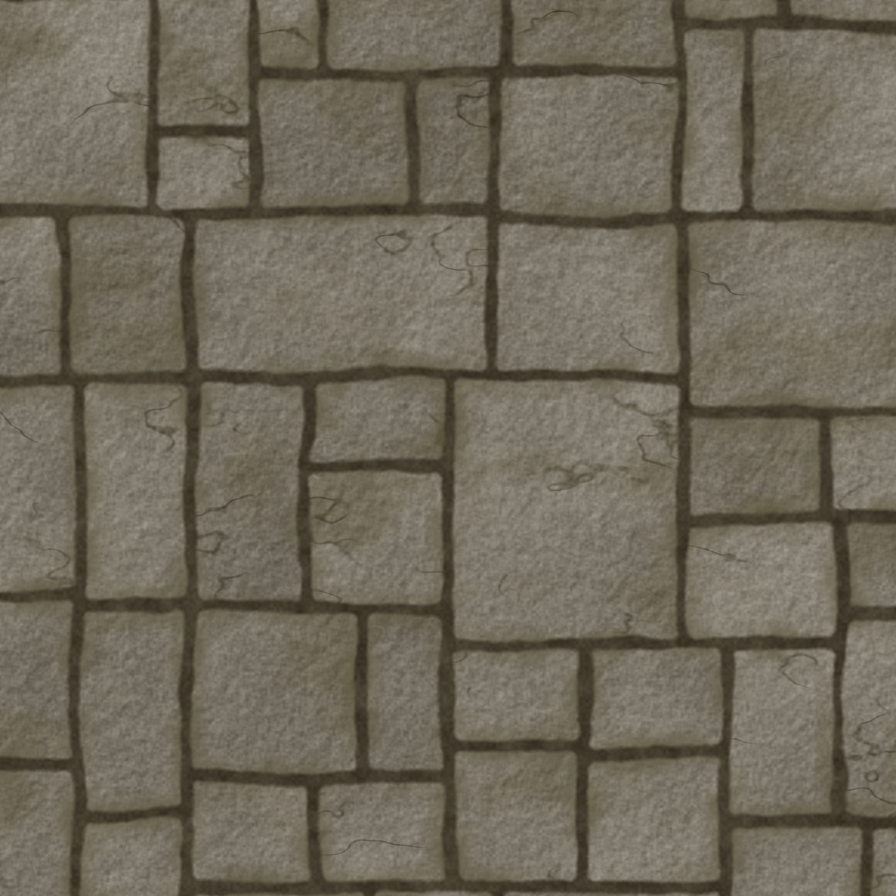
Reproduce this texture procedurally as a three.js fragment shader.

```glsl
varying vec2 vUv;

const float GRID = 4.0;            // blocks across the canvas
const float JITTER = 0.38;         // wander of block edges, in blocks
const float SPLIT_CHANCE = 0.62;
const float SPLIT_MIN = 0.85;      // shortest side that may be cut, in blocks
const float CORNER = 0.014;
const float JOINT_IN = 0.0035;     // half width of the joint, dark core
const float JOINT_OUT = 0.0098;    // where the stone face begins
const float GRIME_REACH = 0.032;
const float GRAIN_FREQ = 105.0;
const float RELIEF = 0.19;
const float SPECKLE = 0.075;
const vec2 LIGHT_STEP = vec2(-0.0022, 0.0026);
const vec3 STONE = vec3(0.487, 0.463, 0.414);
const vec3 OLIVE = vec3(0.375, 0.350, 0.255);
const vec3 JOINT_DARK = vec3(0.195, 0.172, 0.118);
const vec3 JOINT_LIGHT = vec3(0.325, 0.295, 0.235);

float hash(vec2 p) {
  vec3 q = fract(vec3(p.xyx) * 0.1031);
  q += dot(q, q.yzx + 33.33);
  return fract((q.x + q.y) * q.z);
}

float noise(vec2 p) {
  vec2 i = floor(p), f = fract(p);
  f = f * f * (3.0 - 2.0 * f);
  return mix(mix(hash(i), hash(i + vec2(1.0, 0.0)), f.x),
             mix(hash(i + vec2(0.0, 1.0)), hash(i + 1.0), f.x), f.y);
}

float fbm(vec2 p) {
  float sum = 0.0, amp = 0.5;
  for (int i = 0; i < 4; i++) {
    sum += amp * noise(p);
    p = mat2(1.6, 1.2, -1.2, 1.6) * p + 7.3;
    amp *= 0.5;
  }
  return sum / 0.9375;
}

float jitter(vec2 v) {
  return JITTER * (2.0 * hash(v + 41.0) - 1.0);
}

// Interlocking rectangle (left, bottom, right, top) of a grid cell:
// even grid points carry horizontal joints, odd ones vertical joints
vec4 blockRect(vec2 c) {
  float a = jitter(c), b = jitter(c + vec2(1.0, 0.0));
  float d = jitter(c + vec2(0.0, 1.0)), e = jitter(c + 1.0);
  bool even = mod(c.x + c.y, 2.0) < 0.5;
  return vec4(c, c + 1.0) + (even ? vec4(d, a, b, e) : vec4(a, b, e, d));
}

// Finds the stone around p and gives it a seed
vec4 findStone(vec2 p, out vec2 seed) {
  vec4 r = vec4(floor(p), floor(p) + 1.0);
  seed = floor(p);
  for (int y = -1; y <= 1; y++) {
    for (int x = -1; x <= 1; x++) {
      vec2 cell = floor(p) + vec2(float(x), float(y));
      vec4 b = blockRect(cell);
      if (all(greaterThanEqual(p, b.xy)) && all(lessThan(p, b.zw))) {
        r = b;
        seed = cell;
      }
    }
  }
  // Cut long blocks into smaller stones
  for (int k = 0; k < 2; k++) {
    vec2 size = r.zw - r.xy;
    if (max(size.x, size.y) > SPLIT_MIN && hash(seed + 11.7) < SPLIT_CHANCE) {
      vec2 cut = mix(r.xy, r.zw, mix(0.28, 0.72, hash(seed + 23.1)));
      bool upright = size.x > size.y;
      bool low = upright ? p.x < cut.x : p.y < cut.y;
      if (upright) { if (low) r.z = cut.x; else r.x = cut.x; }
      else { if (low) r.w = cut.y; else r.y = cut.y; }
      seed += low ? vec2(31.0, 57.0) : vec2(73.0, 19.0);
    }
  }
  return r;
}

// Depth inside a rounded rectangle, in canvas units
float stoneDepth(vec2 p, vec4 r) {
  vec2 q = (abs(p - 0.5 * (r.xy + r.zw)) - 0.5 * (r.zw - r.xy)) / GRID + CORNER;
  return CORNER - length(max(q, 0.0)) - min(max(q.x, q.y), 0.0);
}

void main() {
  // Uneven, hand-cut edges
  vec2 bend = vec2(noise(vUv * 9.0), noise(vUv * 9.0 + 50.0)) - 0.5;
  vec2 chip = vec2(fbm(vUv * 45.0), fbm(vUv * 45.0 + 80.0)) - 0.5;
  vec2 p = (vUv + bend * 0.011 + chip * 0.006) * GRID;
  vec2 seed;
  vec4 rect = findStone(p, seed);
  float depth = stoneDepth(p, rect) + (noise(vUv * 17.0 + 9.0) - 0.5) * 0.004;

  // Stone face: tone, mottling, lit relief and fine speckle
  vec2 s = vUv + seed * 0.37;
  float relief = fbm(s * GRAIN_FREQ) - fbm((s + LIGHT_STEP) * GRAIN_FREQ);
  relief += 0.6 * (fbm(s * 32.0) - fbm((s + LIGHT_STEP * 1.6) * 32.0));
  float speckle = noise(vUv * 290.0) - 0.5;
  float tone = (hash(seed + 5.0) - 0.5) * 0.045 + (fbm(s * 7.0) - 0.5) * 0.15;
  vec3 face = STONE + tone + relief * RELIEF + speckle * SPECKLE;

  // Olive stains and short broken cracks
  float stain = smoothstep(0.52, 0.78, fbm(s * vec2(8.0, 13.0) + 20.0));
  face = mix(face, OLIVE + relief * RELIEF, stain * 0.5);
  float vein = abs(fbm(s * vec2(8.0, 14.0) + 60.0) - 0.5);
  float gate = smoothstep(0.62, 0.8, noise(s * 11.0 + 33.0));
  face -= (1.0 - smoothstep(0.0, 0.022, vein)) * gate * vec3(0.12, 0.12, 0.13);

  // Grime creeping in from the joints
  float grime = 1.0 - smoothstep(JOINT_IN, GRIME_REACH, depth);
  face = mix(face, OLIVE, grime * smoothstep(0.3, 0.75, fbm(vUv * 22.0)) * 0.75);

  // Recessed joint
  float soil = fbm(vUv * 60.0 + 15.0);
  vec3 joint = mix(JOINT_DARK, JOINT_LIGHT, soil) + speckle * 0.05;
  gl_FragColor = vec4(mix(joint, face, smoothstep(JOINT_IN, JOINT_OUT, depth)), 1.0);
}
```
